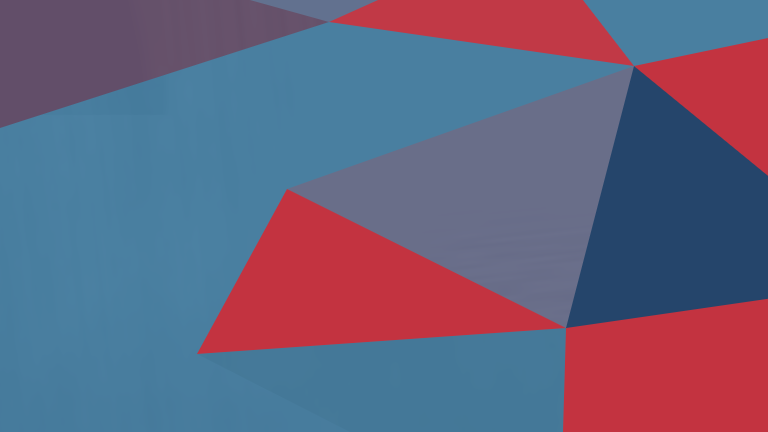
A WebGL 2 fragment shader for this background:

```glsl
#version 300 es
precision highp float;

uniform vec2 u_resolution;
out vec4 fragColor;

// Signed distance to the line a-b, positive on its right side
float edge(vec2 p, vec2 a, vec2 b) {
    vec2 d = normalize(b - a);
    return dot(p - a, vec2(d.y, -d.x));
}

// Clockwise convex shapes, positive inside
float triangle(vec2 p, vec2 a, vec2 b, vec2 c) {
    return min(edge(p, a, b), min(edge(p, b, c), edge(p, c, a)));
}

float quad(vec2 p, vec2 a, vec2 b, vec2 c, vec2 d) {
    return min(min(edge(p, a, b), edge(p, b, c)), min(edge(p, c, d), edge(p, d, a)));
}

float hash(vec2 p) {
    return fract(sin(dot(p, vec2(127.1, 311.7))) * 43758.5);
}

float noise(vec2 p) {
    vec2 i = floor(p), f = fract(p);
    f = f * f * (3.0 - 2.0 * f);
    return mix(mix(hash(i), hash(i + vec2(1, 0)), f.x),
               mix(hash(i + vec2(0, 1)), hash(i + vec2(1, 1)), f.x), f.y);
}

float fbm(vec2 p) {
    float sum = 0.0, amplitude = 0.5;
    for (int i = 0; i < 4; i++) {
        sum += amplitude * noise(p);
        p = p * 2.1 + 3.7;
        amplitude *= 0.5;
    }
    return sum;
}

void paint(inout vec3 color, vec3 ink, float dist) {
    color = mix(color, ink, clamp(dist * u_resolution.y + 0.5, 0.0, 1.0));
}

void main() {
    vec2 p = gl_FragCoord.xy / u_resolution.y;

    // Corners shared by the facets
    vec2 top = vec2(0.7616, 0.9491);
    vec2 peak = vec2(1.4676, 0.8472);
    vec2 shoulder = vec2(0.6644, 0.5625);
    vec2 foot = vec2(1.3102, 0.2407);
    vec2 tip = vec2(0.456, 0.1806);
    vec2 far = vec2(2.073, 0.351);

    vec3 red = vec3(0.765, 0.2, 0.25);
    vec3 blue = vec3(0.287, 0.498, 0.628);

    // Faint worn texture, fading towards the right
    float worn = 1.0 - smoothstep(0.4, 0.9, p.x);
    float grain = fbm(p * vec2(9.0, 5.0)) - 0.47;
    float streaks = noise(vec2(p.x * 60.0 + p.y * 6.0, p.y * 3.0)) - 0.5;
    vec3 color = blue + worn * (0.02 * grain + 0.006 * streaks);
    color -= 0.012 * (1.0 - smoothstep(0.0, 0.45, p.y)) * vec3(0.6, 1.0, 1.0);
    color -= 0.012 * smoothstep(0.732, 0.736, p.y) * (1.0 - smoothstep(0.37, 0.4, p.x));

    // Shaded facet along the bottom
    paint(color, vec3(0.268, 0.472, 0.597) + 0.01 * grain,
          quad(p, tip, foot, vec2(1.3003, -0.1), vec2(1.006, -0.1)));

    // Upper facets; lower layers reach under upper ones to hide seams
    paint(color, vec3(0.385, 0.445, 0.56),
          triangle(p, vec2(0.1, 1.0509), vec2(1.2, 1.0509), top));
    vec3 purple = mix(vec3(0.383, 0.305, 0.412), vec3(0.4, 0.32, 0.418),
                      smoothstep(0.3, 0.36, p.x + 0.2 * (p.y - 0.9)));
    paint(color, purple + 0.012 * streaks * smoothstep(0.3, 0.36, p.x),
          triangle(p, vec2(-0.5, 0.5426), vec2(-0.5, 1.3), top));
    paint(color, vec3(0.755, 0.222, 0.275),
          quad(p, top, vec2(0.9884, 1.0509), vec2(1.31, 1.0509), peak));

    // Red facets
    paint(color, red, triangle(p, peak, vec2(2.088, 0.9768), vec2(2.088, 0.2)));
    paint(color, red, quad(p, foot, vec2(2.073, 0.6), vec2(2.073, -0.1), vec2(1.3003, -0.1)));
    paint(color, red, quad(p, shoulder, vec2(1.1, 0.5), foot, tip));

    // Mauve facet with fine ripples near its lower corner, then navy
    float ripples = noise(vec2(p.x * 12.0, p.y * 110.0 - p.x * 12.0)) - 0.5;
    ripples *= smoothstep(0.9, 1.1, p.x) * (1.0 - smoothstep(0.4, 0.55, p.y));
    paint(color, vec3(0.411, 0.43, 0.538) + 0.014 * ripples,
          quad(p, shoulder, peak, vec2(1.5, 0.5), foot));
    paint(color, vec3(0.145, 0.272, 0.42), triangle(p, peak, far, foot));

    fragColor = vec4(color, 1.0);
}
```
